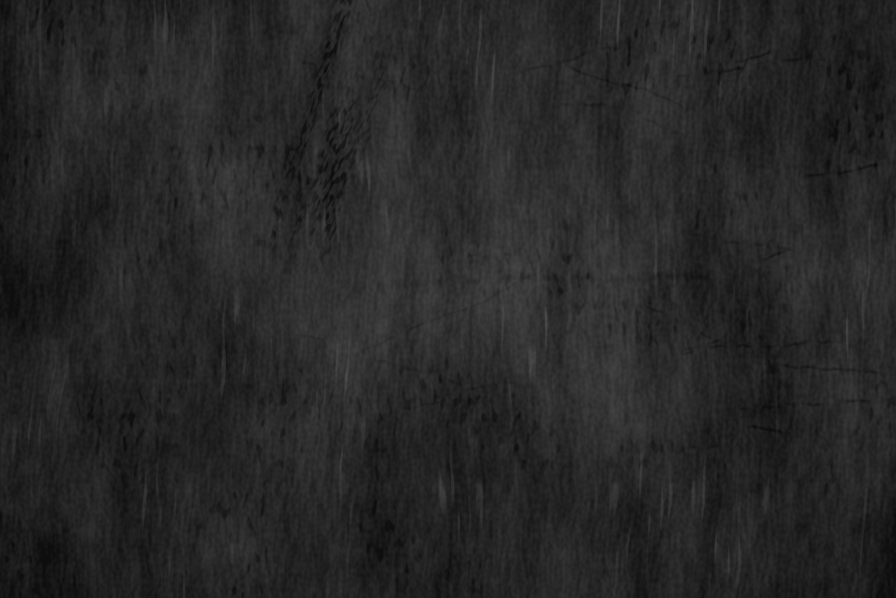
A WebGL 1 fragment shader for this texture:

```glsl
precision highp float;
// Dark, worn charcoal board: broad blotches and broken vertical streaks in
// gradient noise, with crisp pale hairlines, thin dark scratches and a band
// of short scuff marks, all shaded down towards the borders.

uniform vec2 u_resolution;

#define BASE_TONE 0.151
#define EDGE_SHADE 0.085
#define BLOTCH_GAIN 0.070
#define STREAK_GAIN 0.055
#define GRAIN_GAIN 0.046
#define SPECK_GAIN 0.036
#define HAIRLINE_GAIN 0.075
#define FLECK_GAIN 0.050
#define SCRATCH_GAIN 0.055
#define SCUFF_GAIN 0.085
#define SCRATCH_COUNT 28

vec2 hash2(vec2 p) {
  vec3 q = fract(p.xyx * vec3(0.1031, 0.1030, 0.0973));
  q += dot(q, q.yzx + 33.33);
  return fract((q.xx + q.yz) * q.zy);
}

float cornerSlope(vec2 cell, vec2 offset) {
  float angle = 6.2832 * hash2(cell).x;
  return dot(vec2(cos(angle), sin(angle)), offset);
}

// Gradient noise, roughly -0.7 to 0.7
float noise(vec2 p) {
  p += 57.0;
  vec2 i = floor(p), f = fract(p);
  vec2 u = f * f * f * (f * (f * 6.0 - 15.0) + 10.0);
  vec2 e = vec2(1.0, 0.0);
  return mix(
    mix(cornerSlope(i, f), cornerSlope(i + e, f - e), u.x),
    mix(cornerSlope(i + e.yx, f - e.yx), cornerSlope(i + 1.0, f - 1.0), u.x),
    u.y);
}

float fbm(vec2 p) {
  float sum = 0.0, gain = 1.0;
  for (int i = 0; i < 4; i++) {
    sum += gain * noise(p);
    p = p * 2.03 + 11.7;
    gain *= 0.5;
  }
  return sum;
}

// Thin bent line around a centre, fading at its ends and broken along the way
float scratch(vec2 p, vec2 centre, float slope, float halfLength, float width) {
  vec2 d = p - centre;
  float bend = 0.014 * noise(vec2(d.x * 9.0, centre.y * 31.0))
             + 0.004 * noise(vec2(d.x * 45.0, centre.y * 17.0));
  float off = abs(d.y - slope * d.x - bend);
  float ends = 1.0 - smoothstep(0.5, 1.0, abs(d.x) / halfLength);
  float breaks = smoothstep(-0.3, 0.25, noise(vec2(p.x * 32.0, centre.y * 47.0)));
  return (1.0 - smoothstep(0.0, width, off)) * ends * breaks;
}

float scratches(vec2 p, float pixel) {
  float sum = 0.6 * scratch(p, vec2(0.95, 0.535), 0.03, 0.42, 0.011);
  for (int i = 0; i < SCRATCH_COUNT; i++) {
    vec2 place = hash2(vec2(float(i) * 3.7, 5.3));
    vec2 shape = hash2(vec2(float(i) * 5.1, 19.4));
    vec2 centre = vec2(0.5, 0.22) + place * vec2(0.95, 0.72);
    float slope = mix(-0.5, 0.5, shape.x);
    float halfLength = mix(0.03, 0.19, shape.y * shape.y);
    sum += mix(0.4, 1.0, place.x) * scratch(p, centre, slope, halfLength, 0.003 + pixel);
  }
  return min(sum, 1.3);
}

// Leaning band of short dark ticks, left of the middle and near the top
float scuffs(vec2 p) {
  float across = (p.x - 0.49 - 0.23 * (p.y - 0.5)) / 0.08;
  float band = (1.0 - smoothstep(0.5, 1.0, abs(across))) * smoothstep(0.48, 0.66, p.y);
  float strands = smoothstep(-0.2, 0.25, noise(vec2(across * 3.2, p.y * 3.5)));
  float ticks = smoothstep(-0.05, 0.3, noise(vec2(across * 11.0, p.y * 62.0 - across * 5.0)));
  return band * strands * (0.15 + 0.85 * ticks);
}

void main() {
  vec2 uv = gl_FragCoord.xy / u_resolution;
  vec2 p = gl_FragCoord.xy / u_resolution.y;

  // Wavering, slightly leaning brush direction
  vec2 b = p;
  b.x += 0.025 * noise(p * vec2(3.0, 2.0)) + 0.004 * noise(p * 14.0) - 0.03 * p.y;

  // Broad light and dark
  vec2 fromLight = (uv - vec2(0.53, 0.58)) / vec2(0.6, 0.8);
  float tone = BASE_TONE + EDGE_SHADE * (0.36 - dot(fromLight, fromLight));
  tone += BLOTCH_GAIN * fbm(b * vec2(4.5, 2.8));

  // Broken streaks and fine grain
  tone += STREAK_GAIN * fbm(b * vec2(20.0, 4.2) + 3.1);
  tone += GRAIN_GAIN * noise(b * vec2(135.0, 30.0));
  tone += SPECK_GAIN * noise(p * vec2(165.0, 120.0));

  // Pale hairlines and dark flecks, each in patches
  float palePatch = smoothstep(-0.05, 0.35, noise(b * vec2(8.0, 3.5) + 8.0));
  float darkPatch = smoothstep(-0.1, 0.35, noise(b * vec2(6.0, 5.0) + 21.0));
  tone += HAIRLINE_GAIN * palePatch * smoothstep(0.2, 0.48, noise(b * vec2(105.0, 9.0) + 4.0));
  tone -= FLECK_GAIN * darkPatch * smoothstep(0.15, 0.42, noise(b * vec2(95.0, 38.0) + 9.0));

  // Damage
  tone -= SCRATCH_GAIN * scratches(p, 1.0 / u_resolution.y);
  tone -= SCUFF_GAIN * scuffs(p);

  gl_FragColor = vec4(vec3(clamp(tone, 0.055, 0.35)), 1.0);
}
```
